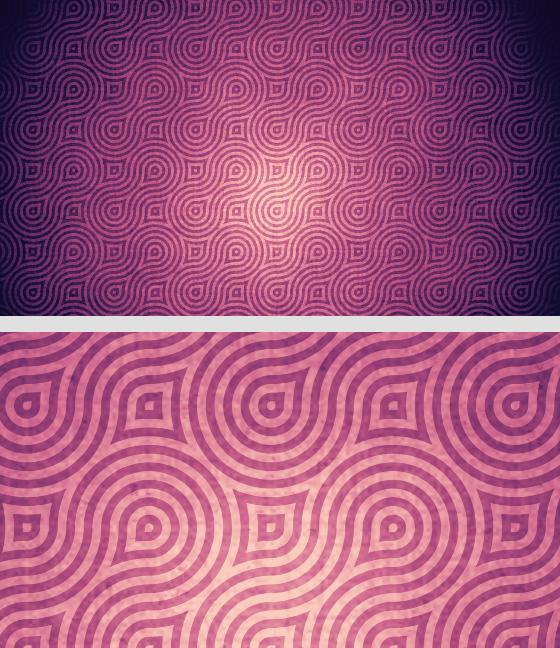
Top: the whole. Bottom: its middle third, enlarged.
Write a Shadertoy shader that draws this pattern.

```glsl
// Lengths are in canvas heights, tones in palette steps.
const float PITCH = 0.1287;                  // side of one tile
const vec2 ORIGIN = vec2(0.1045, 0.0741);    // centre of one teardrop
const float RINGS = 7.0;                     // stripe pairs per tile side
const float STRIPE_CONTRAST = 1.6;
const vec2 LIGHT_POS = vec2(0.49, 0.38);     // as a fraction of the canvas
const float LIGHT_TONE = 4.0;
const float VIGNETTE = 3.75;
const float VIGNETTE_POWER = 1.5;
const float GLOW_TONE = 1.2;
const float GLOW_RADIUS = 0.2;
const float GRAIN = 0.8;
const float FIBRE = 0.4;
const float BLOTCH = 0.8;
const float SCRATCH = 0.7;

const vec3 PALETTE[7] = vec3[7](
    vec3(0.08, 0.05, 0.20), vec3(0.30, 0.14, 0.34), vec3(0.49, 0.20, 0.42),
    vec3(0.67, 0.28, 0.48), vec3(0.82, 0.42, 0.56), vec3(0.92, 0.60, 0.64),
    vec3(0.98, 0.80, 0.74));

float hash(vec2 p) {
    return fract(sin(dot(p, vec2(127.1, 311.7))) * 43758.5453);
}

float noise(vec2 p) {
    vec2 i = floor(p), f = fract(p);
    f = f * f * (3.0 - 2.0 * f);
    return mix(mix(hash(i), hash(i + vec2(1, 0)), f.x),
               mix(hash(i + vec2(0, 1)), hash(i + vec2(1, 1)), f.x), f.y);
}

float fbm(vec2 p) {
    float sum = 0.0, amp = 0.5;
    for (int k = 0; k < 4; k++) {
        sum += amp * noise(p);
        p = p * 2.03 + 17.0;
        amp *= 0.5;
    }
    return sum;
}

// Arcs about two opposite tile corners; one tile in four is mirrored.
float arcRadius(vec2 p) {
    vec2 grid = (p - ORIGIN) / PITCH;
    vec2 cell = floor(grid), f = grid - cell;
    vec2 odd = mod(cell, 2.0);
    if (odd.x * odd.y > 0.5) f.x = 1.0 - f.x;
    return min(length(f - vec2(0, 1)), length(f - vec2(1, 0)));
}

// 1 on the light bands, 0 on the dark ones
float stripes(vec2 p) {
    float wave = abs(fract(arcRadius(p) * RINGS) - 0.5);
    float soft = min(0.55 * RINGS / (PITCH * iResolution.y), 0.2);
    return smoothstep(0.25 - soft, 0.25 + soft, wave);
}

float lighting(vec2 p, float aspect) {
    vec2 d = p - LIGHT_POS * vec2(aspect, 1.0);
    float reach = length(d * vec2(2.0 / aspect, 1.08));
    float glow = exp(-dot(d, d) / (GLOW_RADIUS * GLOW_RADIUS));
    return LIGHT_TONE - VIGNETTE * pow(reach, VIGNETTE_POWER) + GLOW_TONE * glow;
}

// Paper grain, woven fibres, soft blotches and small dark scuffs
float wear(vec2 p) {
    float grain = noise(p * 260.0) - 0.5;
    float fibre = noise(p * vec2(170.0, 14.0)) + noise(p * vec2(14.0, 170.0)) - 1.0;
    float blotch = fbm(p * 7.0) - 0.47;
    float scuff = smoothstep(0.68, 0.80, fbm(p * vec2(75.0, 105.0) + 9.0));
    return GRAIN * grain + FIBRE * fibre + BLOTCH * blotch - SCRATCH * scuff;
}

vec3 toneColor(float tone) {
    float t = clamp(tone, 0.0, 5.999);
    int step0 = int(t);
    return mix(PALETTE[step0], PALETTE[step0 + 1], fract(t));
}

void mainImage(out vec4 fragColor, in vec2 fragCoord) {
    vec2 p = fragCoord / iResolution.y;
    float light = lighting(p, iResolution.x / iResolution.y);

    // Contrast and wear fade into the dark corners
    float strength = smoothstep(-1.4, 1.8, light);
    float relief = STRIPE_CONTRAST * (stripes(p) - 0.5) + wear(p);
    float tone = light + strength * relief;

    // Below the first step the ink deepens further
    vec3 color = toneColor(tone) * (1.0 + 0.3 * clamp(tone, -1.5, 0.0));
    fragColor = vec4(color, 1.0);
}
```
